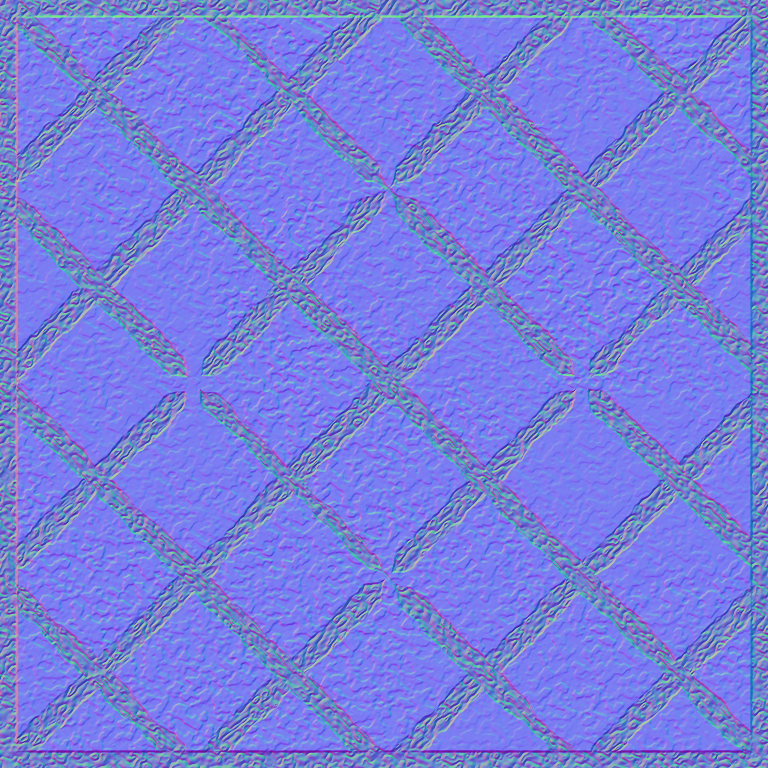
Write a WebGL 1 fragment shader that draws this texture map.

```glsl
precision highp float;

uniform vec2 u_resolution;

#define CENTER vec2(0.505, 0.501)
#define BAR_PITCH 0.1786
#define BAR_HALF 0.0142
#define BAR_RISE 0.0026
#define BAR_ROUGH 0.0031
#define BAR_TINT vec3(-0.035, 0.015, -0.12)
#define FRAME_WIDTH 0.0215
#define FRAME_RISE 0.0045
#define PANEL_ROUGH 0.00115
#define EDGE_SOFT 0.0014
#define SAMPLE_STEP 0.001

float hash(vec2 p) {
  vec3 q = fract(p.xyx * vec3(0.1031, 0.1030, 0.0973));
  q += dot(q, q.yzx + 33.33);
  return fract((q.x + q.y) * q.z);
}

float noise(vec2 p) {
  vec2 cell = floor(p);
  vec2 f = fract(p);
  f = f * f * (3.0 - 2.0 * f);
  float low = mix(hash(cell), hash(cell + vec2(1.0, 0.0)), f.x);
  float high = mix(hash(cell + vec2(0.0, 1.0)), hash(cell + vec2(1.0, 1.0)), f.x);
  return mix(low, high, f.y);
}

vec2 turn(vec2 p, float angle) {
  float c = cos(angle);
  float s = sin(angle);
  return vec2(c * p.x - s * p.y, s * p.x + c * p.y);
}

// Two turned layers, so no grid direction shows
float mottle(vec2 p) {
  return 0.65 * noise(turn(p, 0.6)) + 0.35 * noise(turn(p, 1.9) * 1.8 + 17.0);
}

// Folded noise: dense sharp creases
float creases(vec2 p) {
  return abs(fract(2.0 * mottle(p)) - 0.5) * 2.0;
}

float inside(float dist, float limit) {
  return 1.0 - smoothstep(limit - EDGE_SOFT, limit + EDGE_SOFT, dist);
}

// Coverage of one bar with ragged sides, thinned where worn
float barMask(float across, float along, float seed, float keep) {
  float side = across < 0.0 ? 0.0 : 31.0;
  float ragged = noise(vec2(along * 50.0 + seed, seed + side)) - 0.5;
  ragged += 0.5 * (noise(vec2(along * 150.0, seed + side + 5.0)) - 0.5);
  float thin = smoothstep(0.05, 0.4, noise(vec2(along * 11.0 + seed, seed + 9.0)));
  float halfWidth = mix(-0.004, BAR_HALF, keep * mix(0.72, 1.0, thin));
  return inside(abs(across) + ragged * 0.0045, halfWidth);
}

// Height in x, coverage by bars and frame in y
vec2 surface(vec2 p) {
  // Diagonal lattice: x crosses the falling bars, y the rising ones
  vec2 q = p - CENTER;
  vec2 diag = vec2(q.x + q.y, q.x - q.y) * 0.7071;
  vec2 id = floor(diag / BAR_PITCH + 0.5);
  vec2 offset = diag - id * BAR_PITCH;

  // Every second crossing along each bar is rubbed down
  float odd = mod(id.x, 2.0) * mod(id.y, 2.0);
  float worn = odd * mix(0.75, 1.0, hash(id + 41.0));
  vec2 taper = smoothstep(0.005, 0.035, abs(offset.yx));
  vec2 keep = mix(vec2(1.0), taper, worn);

  float falling = barMask(offset.x, diag.y + 2.0, id.x * 7.0 + 60.0, keep.x);
  float rising = barMask(offset.y, diag.x + 2.0, id.y * 7.0 + 160.0, keep.y);
  float bars = max(falling, rising);

  // Streaks run along each bar
  float fallingGrain = creases(turn((diag + 2.0) * vec2(135.0, 80.0), -0.6));
  float risingGrain = creases(turn((diag + 5.0) * vec2(80.0, 135.0), -0.6));
  float barGrain = mix(risingGrain, fallingGrain, falling);

  // Plaster between the bars: sparse wrinkles, denser in some areas
  float cover = smoothstep(0.2, 0.75, noise(p * 5.0 + 12.0));
  cover *= mix(0.5, 1.0, hash(floor(diag / BAR_PITCH) + 70.0));
  cover += 0.5 * smoothstep(0.45, 0.8, noise(p * 22.0 + 50.0));
  float wrinkles = smoothstep(0.35, 0.62, mottle(p * vec2(110.0, 130.0) + 3.0));
  wrinkles += 0.4 * noise(turn(p, 0.9) * 230.0 + 400.0);
  float h = PANEL_ROUGH * wrinkles * mix(0.45, 1.1, cover);

  h = mix(h, BAR_RISE + BAR_ROUGH * (barGrain - 0.5), bars);

  // Raised rough frame
  vec2 rim = min(p, 1.0 - p);
  float frame = inside(min(rim.x, rim.y), FRAME_WIDTH);
  float frameGrain = creases(p * vec2(95.0, 105.0) + 20.0) - 0.5;
  h = mix(h, FRAME_RISE + BAR_ROUGH * frameGrain, frame);
  return vec2(h, max(bars, frame));
}

void main() {
  vec2 p = gl_FragCoord.xy / u_resolution;
  vec2 dx = vec2(SAMPLE_STEP, 0.0);
  vec2 dy = dx.yx;
  vec2 right = surface(p + dx);
  vec2 left = surface(p - dx);
  vec2 up = surface(p + dy);
  vec2 down = surface(p - dy);
  vec2 slope = vec2(right.x - left.x, up.x - down.x) / (2.0 * SAMPLE_STEP);
  float rough = 0.25 * (right.y + left.y + up.y + down.y);

  // Tangent-space normal with green pointing down
  vec3 normal = normalize(vec3(-slope.x, slope.y, 1.0));
  vec3 color = vec3(0.48, 0.49, 0.47) + normal * vec3(0.46, 0.46, 0.48);
  color.b -= 0.3 * max(color.g - 0.5, 0.0);
  color += BAR_TINT * rough;
  gl_FragColor = vec4(clamp(color, 0.0, 1.0), 1.0);
}
```
